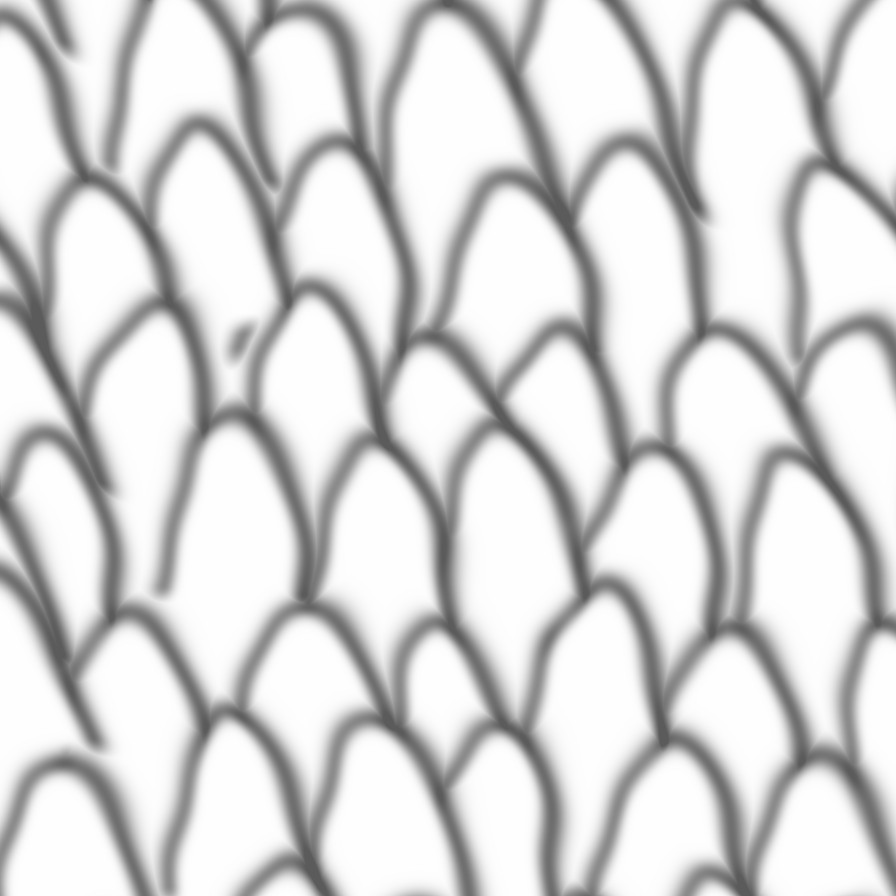
This pattern is drawn by a WebGL 2 fragment shader. Its source:

```glsl
#version 300 es
precision highp float;
// Soft grey scales: rows of leaning arches, drawn from back (top) to front (bottom).
// Each arch is a bent parabola with a blurred outline; its inside hides the
// strokes behind it, and its legs fade out towards their lower ends.

uniform vec2 u_resolution;
out vec4 fragColor;

vec3 hash3(vec2 cell) {
    vec3 q = vec3(dot(cell, vec2(127.1, 311.7)),
                  dot(cell, vec2(269.5, 183.3)),
                  dot(cell, vec2(419.2, 371.9)));
    return fract(sin(q) * 43758.55);
}

// Layered sines that make the strokes look hand drawn
vec2 wobble(vec2 p) {
    return 0.005 * sin(p.yx * vec2(23.0, 19.0) + vec2(1.3, 4.1))
         + 0.0025 * sin(p.yx * vec2(51.0, 47.0) + p * 30.0);
}

// Paints one scale over the ink that is already there
float paintScale(float ink, vec2 p, vec2 cell, vec2 pitch) {
    vec3 place = hash3(cell);
    vec3 form = hash3(cell + 57.3);

    // Apex position, then coordinates measured downwards from it
    float stagger = 0.5 * mod(cell.y, 2.0);
    vec2 apex = (cell + vec2(stagger, 0.0)) * pitch + (place.xy - 0.5) * vec2(0.055, 0.085);
    float depth = apex.y - p.y;
    float lean = mix(-0.12, 0.3, place.z);
    float x = p.x - apex.x - lean * depth;

    // Signed distance to the arch, from its implicit curve and gradient
    float halfWidth = mix(0.072, 0.094, form.x);
    float height = mix(0.16, 0.21, form.y);
    float bend = mix(0.15, 0.7, form.z);
    float u = depth / height;
    float curve = x * x / (halfWidth * halfWidth) - u * (1.0 + bend - bend * u);
    float slopeX = 2.0 * x / (halfWidth * halfWidth);
    float slopeY = (1.0 + bend - 2.0 * bend * u) / height + slopeX * lean;
    float d = curve / (length(vec2(slopeX, slopeY)) + 0.5);

    // Right legs are darker and reach further than left ones
    float side = smoothstep(-0.04, 0.04, x);
    float reach = 0.98 + 0.2 * fract(form.x * 7.0 + place.y) + 0.1 * side;
    float tail = 1.0 - smoothstep(reach, reach + 0.17, u);

    float spread = d / mix(0.0122, 0.0136, side);
    float stroke = mix(0.45, 0.56, side) * exp(-spread * spread) * tail;
    float cover = (1.0 - smoothstep(-0.018, 0.0, d)) * tail;
    float behind = ink * (1.0 - cover);
    return max(behind, stroke) + 0.2 * min(behind, stroke);
}

void main() {
    vec2 p = gl_FragCoord.xy / min(u_resolution.x, u_resolution.y);
    p += wobble(p);

    vec2 pitch = vec2(0.163, 0.166);
    vec2 base = floor(p / pitch);

    // Upper rows first; within a row the left neighbour lies in front
    float ink = 0.0;
    for (int row = 2; row >= 0; row--) {
        for (int column = 2; column >= -2; column--) {
            ink = paintScale(ink, p, base + vec2(column, row), pitch);
        }
    }

    fragColor = vec4(vec3(0.995 - min(ink, 0.64)), 1.0);
}
```
